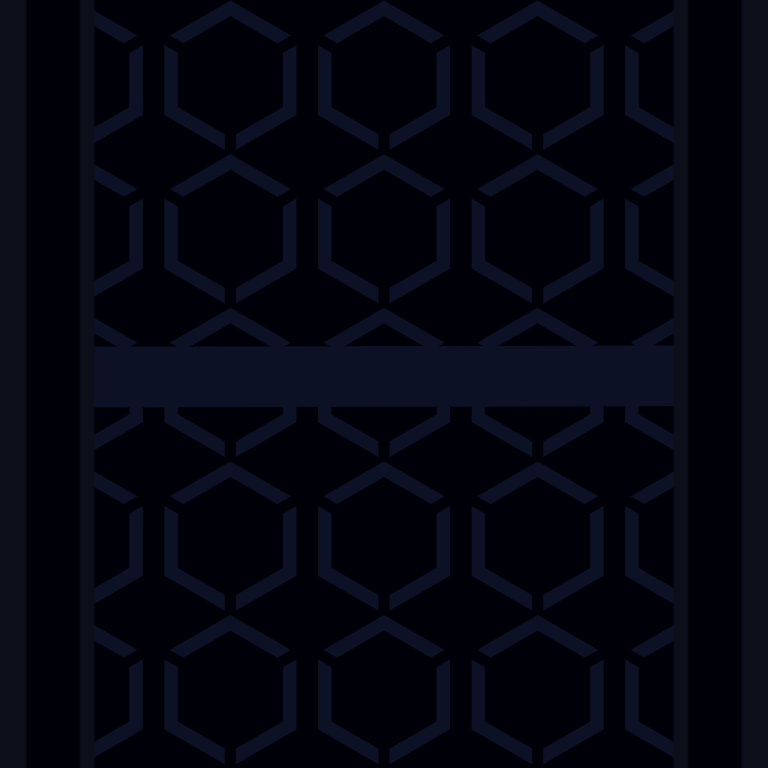
Reproduce this pattern procedurally as a WebGL 2 fragment shader.

```glsl
#version 300 es
precision highp float;
// Dark panel of hexagon outlines on a five by five grid, each cut by three gaps.
// Hexagons and gaps are distance functions in one repeated cell; a crossbar,
// two soft rails and two outer margins are laid over them as bands.

#define CELLS 5.0
#define HEX_APOTHEM 0.386
#define HEX_HALF_LINE 0.044
#define GAP_HALF_WIDTH 0.036
#define RAIL_OFFSET 0.3867
#define RAIL_HALF_WIDTH 0.0096
#define MARGIN_OFFSET 0.4655
#define BAR_CENTER 0.5098
#define BAR_HALF_HEIGHT 0.0395
#define BAR_SLOPE 0.0022
#define RAIL_SOFTNESS 0.0022

uniform vec2 u_resolution;
out vec4 fragColor;

const vec3 BACKGROUND = vec3(0.0, 0.0, 0.035);
const vec3 LINE_COLOR = vec3(0.052, 0.066, 0.145);
const vec3 RAIL_COLOR = vec3(0.047, 0.053, 0.100);
const float THIRD_TURN = 2.0943951;

// Coverage of a shape from its signed distance.
float fill(float dist, float softness) {
    return 1.0 - smoothstep(-softness, softness, dist);
}

// Apothem of the pointy-top hexagon through p.
float hexRadius(vec2 p) {
    p = abs(p);
    return max(p.x, dot(p, vec2(0.5, 0.8660254)));
}

// Distance to the nearest of three rays: down, upper right, upper left.
float gapRayDistance(vec2 p) {
    float nearest = 1.0;
    for (int i = 0; i < 3; i++) {
        float angle = float(i) * THIRD_TURN;
        vec2 ray = vec2(sin(angle), -cos(angle));
        float across = abs(p.x * ray.y - p.y * ray.x);
        nearest = min(nearest, max(across, -dot(p, ray)));
    }
    return nearest;
}

// Signed distance to the broken hexagon outline, in cell units.
float brokenHexagon(vec2 p) {
    float outline = abs(hexRadius(p) - HEX_APOTHEM) - HEX_HALF_LINE;
    return max(outline, GAP_HALF_WIDTH - gapRayDistance(p));
}

void main() {
    vec2 uv = gl_FragCoord.xy / u_resolution;
    float edge = 0.75 / min(u_resolution.x, u_resolution.y);
    float side = abs(uv.x - 0.5);

    // Hexagons and the slightly tilted crossbar, held between the rails
    vec2 cell = fract(uv * CELLS) - 0.5;
    float hexagons = fill(brokenHexagon(cell) / CELLS, edge);
    float barY = BAR_CENTER + BAR_SLOPE * (uv.x - 0.5);
    float bar = fill(abs(uv.y - barY) - BAR_HALF_HEIGHT, edge);
    float panel = fill(side - RAIL_OFFSET, edge);
    vec3 color = mix(BACKGROUND, LINE_COLOR, max(hexagons, bar) * panel);

    // Soft rails and outer margins
    float soft = max(edge, RAIL_SOFTNESS);
    float rail = fill(abs(side - RAIL_OFFSET) - RAIL_HALF_WIDTH, soft);
    float margin = fill(MARGIN_OFFSET - side, soft);
    color = mix(color, RAIL_COLOR, max(rail, margin));

    fragColor = vec4(color, 1.0);
}
```
